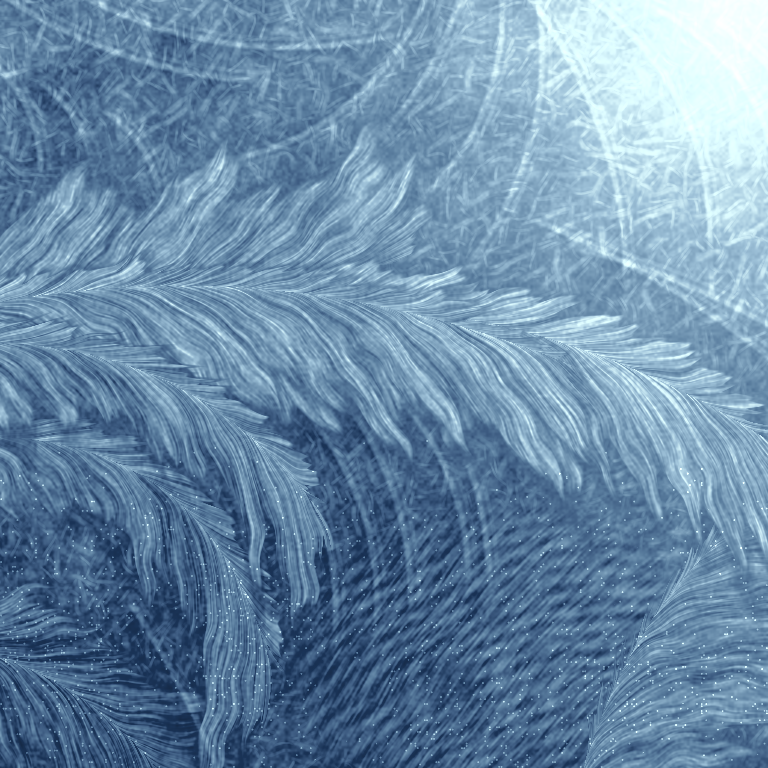
This texture is drawn by a Shadertoy shader. Its source:

```glsl
const vec3 PALETTE[6] = vec3[6](vec3(0.10, 0.20, 0.34), vec3(0.24, 0.36, 0.51),
    vec3(0.35, 0.49, 0.62), vec3(0.47, 0.61, 0.72), vec3(0.62, 0.76, 0.85), vec3(0.86, 0.98, 1.0));
const vec2 SUN = vec2(0.98, 0.99);
const float SWEEP = 0.58;
const float STRAND_CONTRAST = 4.0;
const float NEEDLE_CONTRAST = 1.5;
const float ARC_SHADE = 0.75;
const float GRAIN = 0.9;
const float SPARKLE_GRID = 330.0;

float hash(vec2 p) {
    vec3 q = fract(p.xyx * vec3(0.1031, 0.1030, 0.0973));
    q += dot(q, q.yzx + 33.33);
    return fract((q.x + q.y) * q.z);
}

float noise(vec2 p) {
    vec2 i = floor(p), f = fract(p);
    f = f * f * (3.0 - 2.0 * f);
    return mix(mix(hash(i), hash(i + vec2(1, 0)), f.x),
               mix(hash(i + vec2(0, 1)), hash(i + 1.0), f.x), f.y);
}

// One inside the inner edge, zero beyond the outer edge
float fade(float inner, float outer, float x) {
    return 1.0 - smoothstep(inner, outer, x);
}

// x: fraction along a bowed spine, y: signed distance from it
vec2 spineSpace(vec2 p, vec4 spine, float bend) {
    vec2 d = spine.zw - spine.xy, r = p - spine.xy;
    float len = length(d);
    vec2 q = vec2(dot(r, d), d.x * r.y - d.y * r.x) / (len * len);
    float slope = 4.0 * bend * (1.0 - 2.0 * q.x);
    q.y -= 4.0 * bend * q.x * (1.0 - q.x);
    return vec2(q.x, q.y * len / sqrt(1.0 + slope * slope));
}

// Plume of hooked barbs, with a width on each side of the spine
void feather(inout float frost, vec2 p, vec4 spine, float bend, vec2 widths, float gain) {
    float len = length(spine.zw - spine.xy);
    vec2 q = spineSpace(p, spine, bend);
    float d = abs(q.y);
    float id = dot(spine.xy, vec2(37, 91)) + 19.0 * step(0.0, q.y) + 40.0;
    float root = q.x * len - SWEEP * (sqrt(d + 0.003) - sqrt(0.003)) + 0.02 * noise(p * 26.0);
    float lobe = noise(vec2(root * 32.0 + id, id + d * 9.0));
    float width = (q.y > 0.0 ? widths.x : widths.y) * (0.45 + 0.9 * lobe);
    width *= smoothstep(-0.5, 0.0, root / len) * fade(0.7, 1.0, root / len);
    float present = smoothstep(0.003, 0.012, width);
    width = max(width + 0.02 * (noise(vec2(root * 120.0, id)) - 0.5), 0.001);
    float strand = 0.55 * noise(vec2(root * 150.0, d * 32.0 + id))
                 + 0.45 * noise(vec2(root * 310.0, d * 75.0 + id));
    float body = gain * (0.1 + 1.2 * lobe) + STRAND_CONTRAST * (strand - 0.5);
    body += 0.5 * fade(0.001, 0.005, d);
    frost = mix(frost, -0.8, 0.6 * present * fade(width, width * 1.35, d));
    frost = mix(frost, body, present * fade(width * 0.88, width, d));
}

// Family of long ridges, spread between a first and a last one
void arcs(inout float frost, vec2 p, vec4 first, vec4 last, float bend, int count) {
    for (int i = 0; i < count; i++) {
        float r = hash(vec2(float(i) + 3.0, dot(first.xy, vec2(31, 57)) + 20.0));
        vec4 spine = mix(first, last, float(i) / max(float(count - 1), 1.0));
        spine.zw += 0.06 * (r - 0.5);
        vec2 q = spineSpace(p, spine, bend * (0.7 + 0.6 * r));
        float along = smoothstep(0.0, 0.08, q.x) * fade(0.8, 1.0, q.x);
        float ridge = fade(0.001, 0.0065, abs(q.y));
        float twin = fade(0.001, 0.004, abs(q.y - 0.011));
        float shade = step(q.y, 0.0) * exp(min(q.y, 0.0) * 45.0);
        frost += along * (max(ridge, 0.45 * twin) - ARC_SHADE * shade * (1.0 - ridge));
    }
}

// Scattered crystal splinters, turned cell by cell
float needles(vec2 g) {
    float best = 0.0;
    for (int k = 0; k < 9; k++) {
        vec2 c = floor(g) + vec2(k % 3 - 1, k / 3 - 1);
        float r = hash(c), s = hash(c + 71.0);
        float angle = step(0.6, r) * 1.2 + 2.6 * noise(c * 0.15) - 0.5;
        vec2 d = g - c - vec2(s, fract(r * 17.0)), axis = vec2(cos(angle), sin(angle));
        float across = abs(d.x * axis.y - d.y * axis.x);
        best = max(best, fade(0.04, 0.2, across) * fade(0.3, 0.95, abs(dot(d, axis))) * (0.3 + 0.7 * s));
    }
    return best;
}

void mainImage(out vec4 fragColor, in vec2 fragCoord) {
    vec2 p = fragCoord / iResolution.xy;

    // Splintered ground
    vec2 warped = p + 0.012 * noise(p * 40.0);
    float frost = NEEDLE_CONTRAST * max(needles(warped * 34.0), 0.85 * needles(warped * 62.0 + 5.3)) - 0.6;
    frost += 1.2 * (noise(p * 18.0) - 0.5) + 0.9 * (noise(p * 150.0) - 0.5);

    // Curved ribs with slanted hatching
    float radius = length(p - vec2(0.88, -0.5)) + 0.012 * noise(p * 14.0);
    float hatch = noise(vec2(p.x * 170.0 - radius * 210.0, radius * 80.0));
    float ribs = sin(radius * 290.0) * noise(p * 30.0) + 2.4 * (hatch - 0.5) - 0.1;
    frost = mix(frost, ribs, fade(0.16, 0.27, length((p - vec2(0.66, 0.14)) * vec2(0.8, 1.1))));

    // Long ridges
    arcs(frost, p, vec4(0.57, 1.04, 0.20, 0.78), vec4(0.69, 1.06, 0.58, 0.62), 0.17, 4);
    arcs(frost, p, vec4(0.66, 1.04, 0.84, 0.60), vec4(0.92, 0.98, 1.06, 0.66), 0.14, 4);
    arcs(frost, p, vec4(-0.04, 0.94, 0.04, 0.74), vec4(0.13, 0.86, 0.20, 0.69), 0.14, 3);
    arcs(frost, p, vec4(-0.03, 1.03, 0.40, 0.91), vec4(0.08, 1.02, 0.56, 0.96), -0.1, 2);
    arcs(frost, p, vec4(0.68, 0.72, 1.05, 0.47), vec4(0.74, 0.68, 1.08, 0.50), 0.04, 2);
    arcs(frost, p, vec4(0.20, 0.46, 0.29, 0.05), vec4(0.54, 0.53, 0.66, 0.24), 0.11, 7);

    // Plumes, back to front, and a bare stem
    feather(frost, p, vec4(0.75, -0.04, 1.12, 0.42), 0.12, vec2(0.012, 0.26), 0.9);
    feather(frost, p, vec4(-0.12, 0.17, 0.24, -0.05), 0.12, vec2(0.09, 0.16), 0.2);
    feather(frost, p, vec4(-0.08, 0.43, 0.36, 0.10), 0.22, vec2(0.035, 0.12), 1.0);
    feather(frost, p, vec4(-0.12, 0.57, 0.55, 0.66), 0.01, vec2(0.15, 0.05), 1.2);
    feather(frost, p, vec4(0.30, 0.60, 1.04, 0.40), 0.09, vec2(0.05, 0.16), 1.5);
    feather(frost, p, vec4(-0.12, 0.58, 0.80, 0.50), 0.09, vec2(0.03, 0.14), 1.4);
    feather(frost, p, vec4(-0.08, 0.55, 0.44, 0.30), 0.15, vec2(0.03, 0.10), 1.2);
    arcs(frost, p, vec4(0.16, 0.23, 0.29, -0.05), vec4(0), 0.03, 1);
    frost += GRAIN * (noise(p * 260.0) - 0.5);

    // Daylight from the corner and a dark hollow
    vec2 toSun = p - SUN, hollow = p - vec2(0.36, 0.16);
    float sun = exp(-6.5 * dot(toSun, toSun));
    float value = 0.95 + 1.3 * p.y + 0.8 * p.x * p.x + 3.1 * sun - 0.5 * exp(-14.0 * dot(hollow, hollow));
    value += frost * (1.0 - 0.7 * sun) * (1.0 - 0.15 * p.x);

    // Ice sparkles
    vec2 grid = p * SPARKLE_GRID;
    float density = 0.09 * fade(0.2, 0.45, p.y) * noise(p * 9.0);
    value += 2.2 * fade(0.2, 0.6, length(fract(grid) - 0.5)) * step(1.0 - density, hash(floor(grid) + 11.0));

    // Palette ramp
    float level = clamp(value, 0.0, 4.999);
    int tone = int(level);
    vec3 color = mix(PALETTE[tone], PALETTE[tone + 1], fract(level));
    color *= 1.0 + 0.15 * clamp(value, -3.0, 0.0);
    fragColor = vec4(min(color + 0.1 * max(value - 5.0, 0.0), 1.0), 1.0);
}
```
